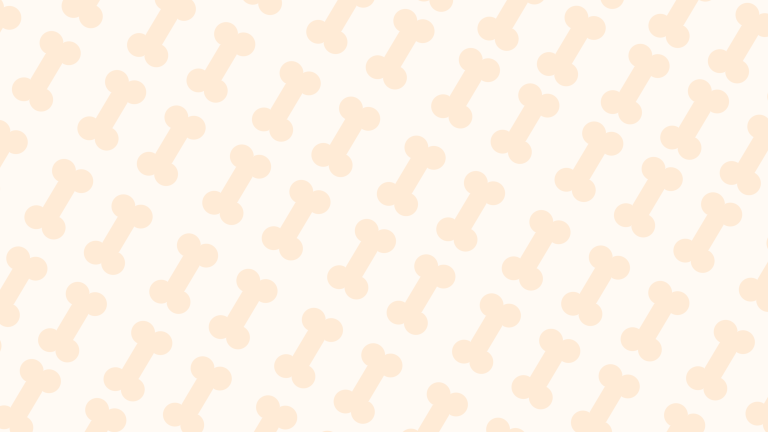
A Shadertoy shader for this pattern:

```glsl
// Slanted rows of pale peach dog bones on a cream ground.

const float HEIGHT = 432.0; // canvas height in drawing units

// Distance to an upright bone: a straight shaft with two knobs at each end
float boneDistance(vec2 p) {
    p = abs(p);
    float knob = length(p - vec2(10.1, 27.0)) - 11.9;
    vec2 edge = p - vec2(9.6, 27.0);
    float shaft = length(max(edge, 0.0)) + min(max(edge.x, edge.y), 0.0);
    return min(knob, shaft);
}

// Columns alternate between a narrow and a slightly wider step
float columnPosition(float column) {
    return 76.3 + 69.2 * column + 7.0 * floor(0.49 * column + 0.58);
}

// Small slips of the bones along their row
float rowSlip(int row, int column) {
    if (row < 2) return 5.5;
    return row == 7 || (row > 4 && column < 7) ? 1.8 : 0.0;
}

void mainImage(out vec4 fragColor, in vec2 fragCoord) {
    float pixel = HEIGHT / iResolution.y;
    vec2 p = fragCoord * pixel;
    p.y = HEIGHT - p.y;

    // Turn into the slanted lattice: x along a row, y across the rows
    vec2 along = vec2(0.859, 0.512);
    vec2 lattice = vec2(dot(p, along), dot(p, vec2(along.y, -along.x)));

    // Uneven spacing between rows
    float rowPosition[8] = float[8](-329.4, -239.6, -141.0, -37.5,
                                    59.5, 162.6, 253.0, 343.0);

    // Nearest bone
    float d = HEIGHT;
    for (int row = 0; row < 8; row++) {
        for (int column = -1; column < 12; column++) {
            vec2 center = vec2(columnPosition(float(column)) + rowSlip(row, column),
                               rowPosition[row]);
            d = min(d, boneDistance(lattice - center));
        }
    }

    // Flat colours with a smoothed edge
    vec3 cream = vec3(1.0, 0.98, 0.955);
    vec3 peach = vec3(1.0, 0.92, 0.84);
    float bone = 1.0 - smoothstep(-0.7 * pixel, 0.7 * pixel, d);
    fragColor = vec4(mix(cream, peach, bone), 1.0);
}
```
